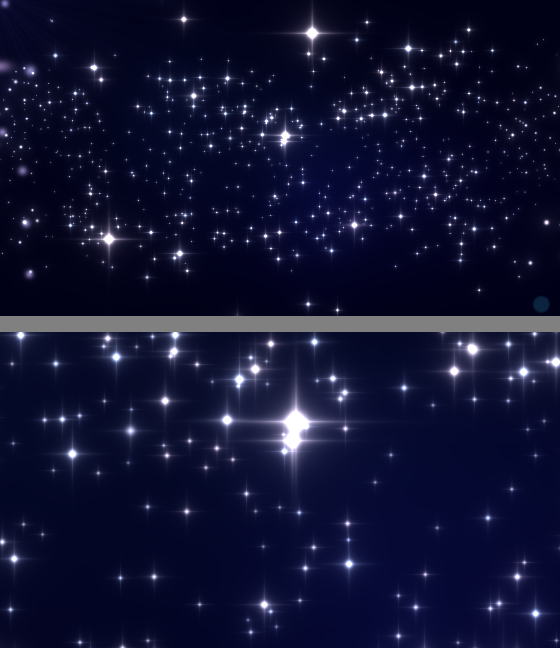
Top, the full canvas; bottom, a detail of the centre.
This background is drawn by a WebGL 1 fragment shader. Its source:

```glsl
precision highp float;
// A deep navy star field: jittered-grid layers of glinting stars, denser in two
// bands above and below the middle, over soft blue nebula glows, with a few
// large cross-shaped flares and out-of-focus lights near the edges.
uniform vec2 u_resolution;

float hash(vec2 p, float seed) {
  vec3 q = fract(vec3(p.xyx + seed * 7.31) * vec3(0.1031, 0.1030, 0.0973));
  q += dot(q, q.yzx + 33.33);
  return fract((q.x + q.y) * q.z);
}

float noise(vec2 p) {
  vec2 i = floor(p), f = fract(p);
  f = f * f * (3.0 - 2.0 * f);
  return mix(mix(hash(i, 9.0), hash(i + vec2(1, 0), 9.0), f.x),
             mix(hash(i + vec2(0, 1), 9.0), hash(i + vec2(1, 1), 9.0), f.x), f.y);
}

float blob(vec2 d, vec2 radius) {
  d /= radius;
  return exp(-dot(d, d));
}

// Round core, four concave arms and a faint halo.
float star(vec2 d, float size, float arms) {
  vec2 root = sqrt(abs(d));
  float astroid = (root.x + root.y) * (root.x + root.y);
  return 1.1 * blob(d, vec2(size))
       + 0.75 * arms * exp(-astroid / (3.0 * size))
       + 0.10 * exp(-length(d) / (3.5 * size));
}

// A big star with long thin streaks.
float flare(vec2 d, float size) {
  vec2 a = abs(d);
  float streaks = 0.40 * exp(-a.x / (4.0 * size)) * exp(-a.y / 0.0025)
                + 0.35 * exp(-a.y / (3.0 * size)) * exp(-a.x / 0.0025);
  return 1.3 * star(d, size, 1.0) + streaks;
}

// Stars on a jittered grid; bandOffset and bandWidth set the two dense bands.
vec3 starLayer(vec2 p, float cell, float size, float gain, float density,
               float bandOffset, float bandWidth, float seed) {
  vec3 light = vec3(0.0);
  vec2 home = floor(p / cell);
  for (int j = -1; j <= 1; j++) {
    for (int i = -1; i <= 1; i++) {
      vec2 id = home + vec2(float(i), float(j));
      vec2 jitter = vec2(hash(id, seed), hash(id, seed + 1.0));
      vec2 pos = (id + 0.05 + 0.9 * jitter) * cell;
      float band = (abs(pos.y - 0.5) - bandOffset) / bandWidth;
      float clump = smoothstep(0.15, 0.75, noise(pos * 7.0));
      float chance = density * exp(-band * band) * (0.45 + 0.9 * clump);
      float present = step(hash(id, seed + 2.0), chance);
      float kind = hash(id, seed + 3.0);
      float arms = 1.0 - smoothstep(0.5, 0.85, abs(pos.x - 0.889));
      vec3 tint = mix(vec3(1.0, 0.92, 0.94), vec3(0.86, 0.94, 1.08), hash(id, seed + 4.0));
      float brightness = gain * mix(0.45, 1.0, kind);
      light += present * brightness * tint * star(p - pos, size * mix(0.6, 1.0, kind * kind), arms);
    }
  }
  return light;
}

// Night sky with blue glows and faint rays from the upper left corner.
vec3 sky(vec2 p) {
  vec3 col = vec3(0.0, 0.0, 0.085);
  float cloud = 0.6 + 0.8 * noise(p * 4.0);
  col += vec3(0.010, 0.030, 0.055) * cloud * blob(p - vec2(0.78, 0.60), vec2(0.50, 0.28));
  col += vec3(0.012, 0.012, 0.075) * cloud * blob(p - vec2(1.15, 0.36), vec2(0.50, 0.28));
  vec2 corner = p - vec2(-0.03, 1.03);
  float angle = atan(corner.y, corner.x);
  float rays = 0.75 + 0.25 * sin(angle * 23.0) * sin(angle * 41.0 + 1.0);
  col += vec3(0.055, 0.065, 0.14) * rays * exp(-length(corner) / 0.26);
  return col;
}

// Out-of-focus lights along the left edge and one teal disc at lower right.
vec3 softLights(vec2 p) {
  vec3 light = vec3(0.0);
  for (int i = 0; i < 6; i++) {
    vec2 id = vec2(float(i), 3.0);
    vec2 pos = vec2(0.11 * hash(id, 1.0), (float(i) + hash(id, 2.0)) / 6.0);
    float radius = mix(0.009, 0.016, hash(id, 3.0));
    light += vec3(0.48, 0.44, 0.56) * blob(p - pos, vec2(radius));
  }
  light += vec3(0.45, 0.38, 0.46) * blob(p - vec2(0.0, 0.79), vec2(0.035, 0.018));
  float disc = 1.0 - smoothstep(0.020, 0.031, length(p - vec2(1.713, 0.037)));
  return light + vec3(0.04, 0.14, 0.15) * disc;
}

void main() {
  vec2 p = gl_FragCoord.xy / u_resolution.y;
  vec3 col = sky(p) + softLights(p);

  // Fine dust, ordinary stars, then bright ones.
  col += starLayer(p, 0.030, 0.0026, 0.60, 0.50, 0.07, 0.17, 11.0);
  col += starLayer(p, 0.050, 0.0044, 1.00, 0.62, 0.17, 0.15, 23.0);
  col += starLayer(p, 0.110, 0.0075, 1.15, 0.42, 0.27, 0.20, 37.0);

  // Two dominant flares and the bright double star near the centre.
  float flares = flare(p - vec2(0.988, 0.895), 0.0135)
               + flare(p - vec2(0.345, 0.243), 0.0120)
               + flare(p - vec2(0.903, 0.572), 0.0085)
               + 0.8 * flare(p - vec2(0.899, 0.552), 0.0060);
  col += vec3(1.0, 0.93, 0.95) * flares;

  gl_FragColor = vec4(min(col, vec3(1.0)), 1.0);
}
```
